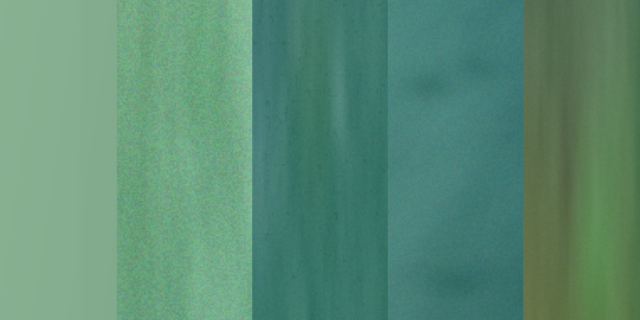
A Shadertoy shader for this texture:

```glsl
const float STRIPE_WIDTH = 0.2116;
const int STRIPE_COUNT = 5;

float hash(vec2 p) {
    vec3 q = fract(p.xyx * vec3(0.1031, 0.1030, 0.0973));
    q += dot(q, q.yzx + 33.33);
    return fract((q.x + q.y) * q.z);
}

float valueNoise(vec2 p) {
    vec2 cell = floor(p);
    vec2 f = fract(p);
    f = f * f * (3.0 - 2.0 * f);
    return mix(mix(hash(cell), hash(cell + vec2(1, 0)), f.x),
               mix(hash(cell + vec2(0, 1)), hash(cell + vec2(1, 1)), f.x), f.y);
}

// Layered noise centred on zero
float fbm(vec2 p) {
    float sum = 0.0;
    float amplitude = 0.5;
    for (int octave = 0; octave < 4; octave++) {
        sum += amplitude * (valueNoise(p) - 0.5);
        p = p * 2.03 + 17.3;
        amplitude *= 0.5;
    }
    return sum;
}

// Soft elliptical spot
float blob(vec2 q, vec2 centre, vec2 radius) {
    vec2 d = (q - centre) / radius;
    return exp(-dot(d, d));
}

vec3 cornerGradient(vec2 q, vec3 bottomLeft, vec3 bottomRight, vec3 topLeft, vec3 topRight) {
    return mix(mix(bottomLeft, bottomRight, q.x), mix(topLeft, topRight, q.x), q.y);
}

// Long vertical brush marks
float brushMarks(vec2 q, float seed) {
    float bend = 0.04 * fbm(q * vec2(2.0, 3.0) + seed);
    return fbm(vec2((q.x + bend) * 9.0, q.y * 2.2) + seed);
}

// Fine coloured speckle
vec3 grain(vec2 p, float seed) {
    vec2 g = p * 190.0 + seed;
    return vec3(valueNoise(g), valueNoise(g + 41.7), valueNoise(g + 83.1)) - 0.5;
}

// Sparse short dark flecks
float flecks(vec2 p, float seed) {
    return smoothstep(0.84, 0.98, valueNoise(p * vec2(95.0, 60.0) + seed));
}

vec3 paleSage(vec2 q) {
    vec3 color = cornerGradient(q, vec3(0.525, 0.69, 0.565), vec3(0.51, 0.675, 0.555),
                                vec3(0.535, 0.695, 0.575), vec3(0.515, 0.68, 0.56));
    return color - 0.008 * smoothstep(0.70, 0.76, q.x);
}

vec3 speckledMint(vec2 q, vec2 p) {
    vec3 color = cornerGradient(q, vec3(0.41, 0.635, 0.49), vec3(0.44, 0.67, 0.54),
                                vec3(0.42, 0.63, 0.48), vec3(0.50, 0.71, 0.58));
    color -= vec3(0.075, 0.05, 0.07) * blob(q, vec2(0.64, 0.82), vec2(0.16, 0.38));
    color += vec3(0.035, 0.03, 0.04) * blob(q, vec2(0.55, 0.48), vec2(0.16, 0.12));
    return color + 0.10 * brushMarks(q, 5.0) + 0.10 * grain(p, 11.0);
}

vec3 deepJade(vec2 q, vec2 p) {
    vec3 color = cornerGradient(q, vec3(0.24, 0.48, 0.425), vec3(0.215, 0.455, 0.40),
                                vec3(0.255, 0.47, 0.44), vec3(0.225, 0.46, 0.42));
    color += vec3(0.03, 0.02, 0.045) * blob(q, vec2(0.0, 0.6), vec2(0.2, 0.5));
    color -= vec3(0.01, 0.01, 0.05) * blob(q, vec2(0.46, 0.75), vec2(0.16, 0.4));
    color += vec3(0.07, 0.06, 0.07) * blob(q, vec2(0.64, 0.68), vec2(0.055, 0.24));
    color += 0.14 * brushMarks(q, 23.0) * vec3(1.0, 0.8, 0.8);
    return color + 0.035 * grain(p, 31.0) - 0.03 * flecks(p, 7.0);
}

vec3 smokyTeal(vec2 q, vec2 p) {
    vec3 color = cornerGradient(q, vec3(0.27, 0.49, 0.46), vec3(0.21, 0.43, 0.41),
                                vec3(0.30, 0.53, 0.50), vec3(0.23, 0.46, 0.45));
    color += 0.03 * blob(q, vec2(0.5, 0.5), vec2(0.45, 0.3));
    color -= 0.055 * blob(q, vec2(0.30, 0.73), vec2(0.20, 0.045));
    color -= 0.04 * blob(q, vec2(0.66, 0.79), vec2(0.16, 0.04));
    color -= 0.045 * blob(q, vec2(0.48, 0.12), vec2(0.25, 0.05));
    // Diagonal folds
    color += 0.07 * fbm(vec2(q.x * 1.8, q.y * 6.0 - q.x * 1.5) + 9.0);
    return color + 0.045 * grain(p, 53.0);
}

vec3 mossOlive(vec2 q, vec2 p) {
    vec3 color = cornerGradient(q, vec3(0.40, 0.45, 0.28), vec3(0.33, 0.46, 0.28),
                                vec3(0.33, 0.42, 0.32), vec3(0.35, 0.47, 0.36));
    color += vec3(0.0, 0.09, 0.03) * blob(q, vec2(0.54, 0.20), vec2(0.16, 0.30));
    color += vec3(0.01, 0.04, 0.02) * blob(q, vec2(0.68, 0.60), vec2(0.18, 0.35));
    color -= vec3(0.05, 0.08, 0.05) * blob(q, vec2(0.32, 0.46), vec2(0.07, 0.28));
    color -= vec3(0.07, 0.03, 0.03) * smoothstep(0.74, 0.92, q.x);
    return color + 0.09 * brushMarks(q, 71.0) + 0.025 * grain(p, 67.0);
}

vec3 stripeColor(int index, vec2 q, vec2 p) {
    if (index == 0) return paleSage(q);
    if (index == 1) return speckledMint(q, p);
    if (index == 2) return deepJade(q, p);
    if (index == 3) return smokyTeal(q, p);
    return mossOlive(q, p);
}

void mainImage(out vec4 fragColor, in vec2 fragCoord) {
    vec2 uv = fragCoord / iResolution.xy;
    vec2 p = fragCoord / iResolution.y;
    float edge = 0.7 / iResolution.x;
    vec3 color = vec3(0.0);
    // Lay the stripes from left to right, centred on the canvas
    for (int i = 0; i < STRIPE_COUNT; i++) {
        float start = 0.5 + (float(i) - 0.5 * float(STRIPE_COUNT)) * STRIPE_WIDTH;
        vec2 q = vec2((uv.x - start) / STRIPE_WIDTH, uv.y);
        color = mix(color, stripeColor(i, q, p), smoothstep(-edge, edge, uv.x - start));
    }
    fragColor = vec4(color, 1.0);
}
```
